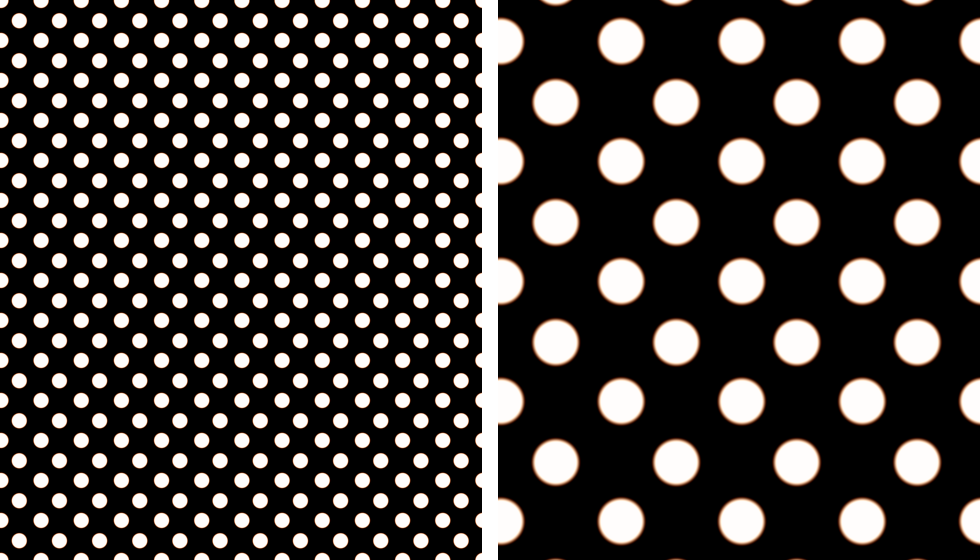
Left, the full canvas; right, a detail of the centre.
Reproduce this pattern procedurally as a WebGL 2 fragment shader.

```glsl
#version 300 es
precision highp float;
// White polka dots with a thin warm brown rim, in staggered rows on black.

#define REPEATS vec2(12.0, 14.0)        // whole cells across and down
#define DOT_A vec2(0.023, -0.011)       // dot centres, in cells
#define DOT_B vec2(0.480, -0.519)
#define RIM_RADII vec3(0.193, 0.1875, 0.184) // edge radius of red, green, blue
#define EDGE_WIDTH 0.042                // softness of the dot edge, in cells
#define DOT_COLOR vec3(1.0, 0.992, 0.99)
#define GROUND_COLOR vec3(0.0)

uniform vec2 u_resolution;
out vec4 fragColor;

// Distance to the nearest copy of a dot centre; aspect keeps dots round.
float dotDistance(vec2 p, vec2 center, vec2 aspect) {
    vec2 offset = fract(p - center + 0.5) - 0.5;
    return length(offset * aspect);
}

void main() {
    vec2 p = gl_FragCoord.xy / u_resolution * REPEATS;
    vec2 cellSize = u_resolution / REPEATS;
    float unit = min(cellSize.x, cellSize.y);
    vec2 aspect = cellSize / unit;

    // Two interleaved grids of dots
    float dist = min(dotDistance(p, DOT_A, aspect), dotDistance(p, DOT_B, aspect));

    // Red reaches furthest and blue least, which tints the rim brown
    float halfEdge = 0.5 * max(EDGE_WIDTH, 1.25 / unit);
    vec3 coverage = 1.0 - smoothstep(RIM_RADII - halfEdge, RIM_RADII + halfEdge, vec3(dist));

    fragColor = vec4(mix(GROUND_COLOR, DOT_COLOR, coverage), 1.0);
}
```
